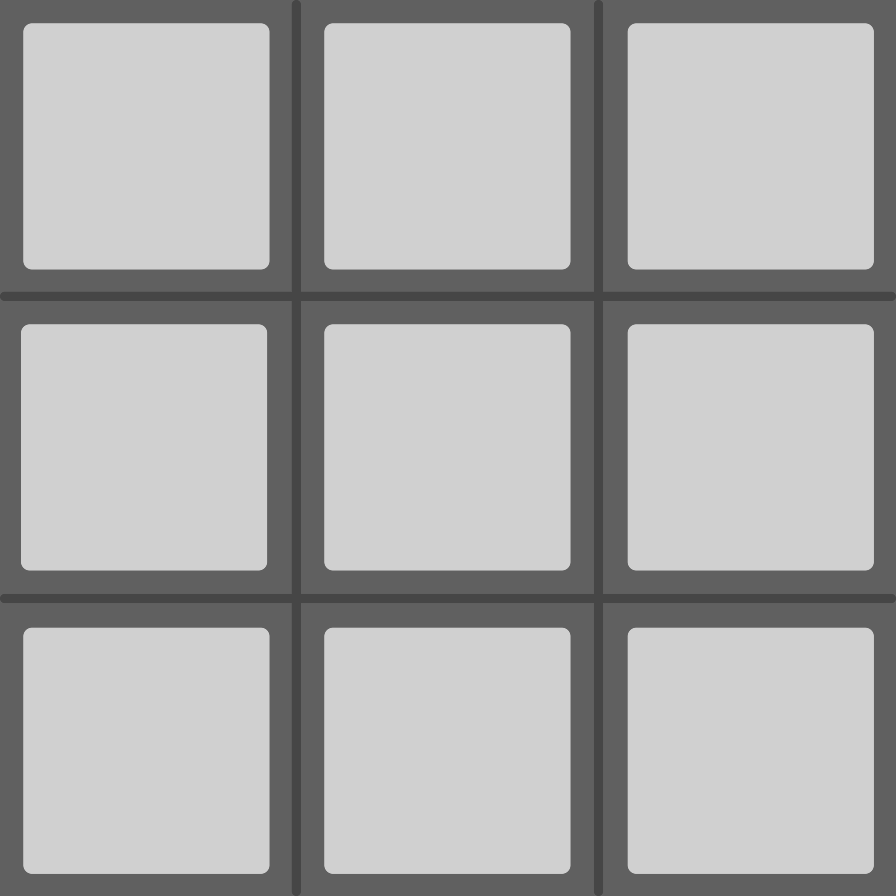
This pattern is drawn by a three.js fragment shader. Its source:

```glsl
varying vec2 vUv;

float roundedBox(vec2 p, float halfSize, float radius) {
  vec2 q = abs(p) - halfSize + radius;
  return length(max(q, 0.0)) + min(max(q.x, q.y), 0.0) - radius;
}

// Round-ended bar: offset across it, position along it from the canvas middle
float bar(float across, float along) {
  return length(vec2(across, max(abs(along) - 0.4948, 0.0))) - 0.0052;
}

float coverage(float dist) {
  float pixel = fwidth(vUv.x);
  return 1.0 - smoothstep(-0.5 * pixel, 0.5 * pixel, dist);
}

void main() {
  float pitch = 0.33724;
  vec2 p = vUv - vec2(0.49935, 0.50065);
  vec2 cell = clamp(floor(p / pitch + 0.5), -1.0, 1.0);

  // Tiles, with slightly uneven spacing and one nudged to the left
  vec2 center = cell * pitch + abs(cell) * vec2(0.0013, -0.0013);
  if (cell.x < -0.5 && abs(cell.y) < 0.5) center.x -= 0.0026;
  float tile = roundedBox(p - center, 0.1374, 0.0098);

  // Dividers halfway between neighbouring tiles
  vec2 across = abs(abs(p) - 0.5 * pitch);
  vec2 along = vUv - 0.5;
  float divider = min(bar(across.x, along.y), bar(across.y, along.x));

  vec3 color = vec3(0.378);
  color = mix(color, vec3(0.273), coverage(divider));
  color = mix(color, vec3(0.817), coverage(tile));
  gl_FragColor = vec4(color, 1.0);
}
```
